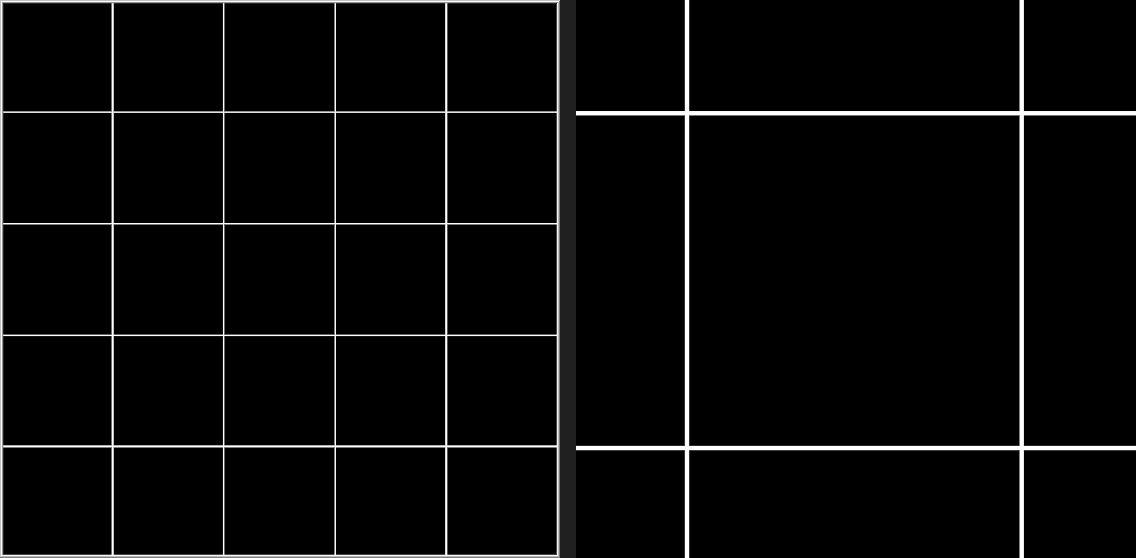
Left: the whole. Right: its middle third, enlarged.
Write a WebGL 1 fragment shader that draws this pattern.

```glsl
precision highp float;
// A black board of five by five square cells, ruled with fine white lines,
// a few of them heavier, inside a thin bevelled frame of greys and white.
// Lines and frame are bands with exact box coverage; one unit is one cell.
uniform vec2 u_resolution;

// Share of a pixel centred at t that lies between lo and hi.
float band(float t, float lo, float hi, float pixel) {
    return clamp((min(t + 0.5 * pixel, hi) - max(t - 0.5 * pixel, lo)) / pixel, 0.0, 1.0);
}

// Ruled line; a heavy one also grows toward the board centre.
float ruledLine(float t, float centre, float heavy, float pixel) {
    float halfWidth = mix(0.0066, 0.0098, heavy);
    float c = centre + heavy * 0.0049 * sign(2.5 - centre);
    return band(t, c - halfWidth, c + halfWidth, pixel);
}

// Three frame strips, shaded from the outer edge inward.
float frameStrips(float depth, vec3 shades, float pixel) {
    float strip = 0.0098;
    return shades.x * band(depth, -1.0, strip, pixel)
         + shades.y * band(depth, strip, 2.0 * strip, pixel)
         + shades.z * band(depth, 2.0 * strip, 3.0 * strip, pixel);
}

void main() {
    vec2 board = vec2(5.0196, 5.0);
    vec2 p = gl_FragCoord.xy / u_resolution * board;
    vec2 pixel = board / u_resolution;

    // Inner grid: both outer verticals and the lowest horizontal are heavy.
    float grid = 0.0;
    for (int i = 1; i <= 4; i++) {
        float k = float(i);
        float heavyColumn = (i == 1 || i == 4) ? 1.0 : 0.0;
        float heavyRow = (i == 1) ? 1.0 : 0.0;
        grid = max(grid, ruledLine(p.x, k + 0.0049, heavyColumn, pixel.x));
        grid = max(grid, ruledLine(p.y, k - 0.0049, heavyRow, pixel.y));
    }

    // Bevel: left and top are lit, right and bottom fall into shade.
    float litDepth = min(p.x, board.y - p.y);
    float shadeDepth = min(board.x - p.x, p.y);
    float depth = min(litDepth, shadeDepth);
    vec3 shades = litDepth < shadeDepth ? vec3(0.76, 1.0, 0.49) : vec3(0.49, 0.76, 1.0);
    float edge = frameStrips(depth, shades, pixel.y);
    float inside = 1.0 - band(depth, -1.0, 0.0294, pixel.y);

    gl_FragColor = vec4(vec3(edge + grid * inside), 1.0);
}
```
